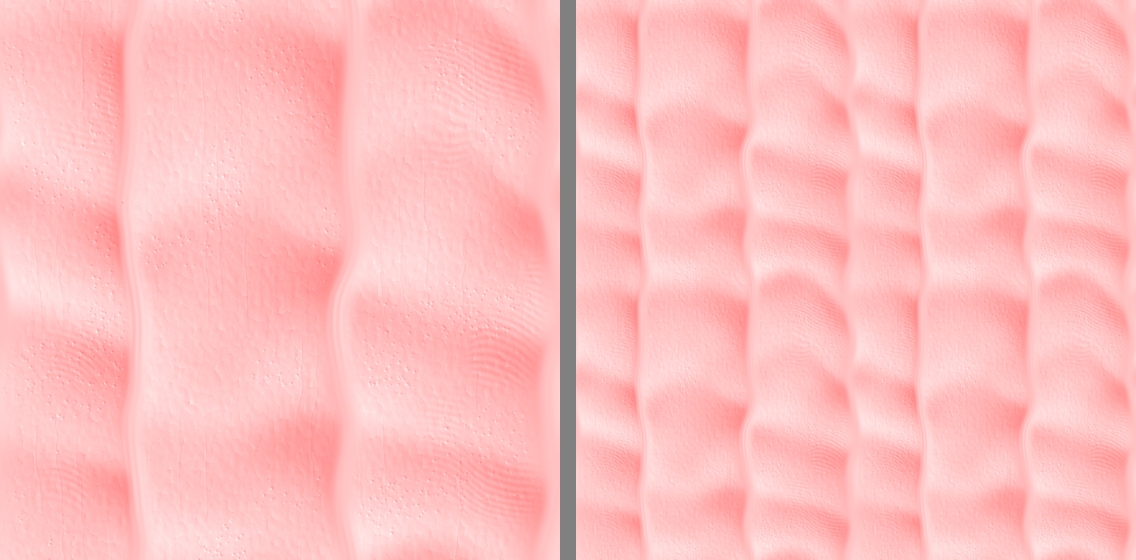
Left: one tile. Right: repeated 2 by 2.
This texture is drawn by a WebGL 2 fragment shader. Its source:

```glsl
#version 300 es
precision highp float;
// Soft pink hide: three billowing vertical panels, wavy folds, fine grain and pores.
uniform vec2 u_resolution;
out vec4 outColor;

const float TAU = 6.2831853;
const float BASE_TONE = 0.758;
const float BILLOW_DEPTH = 0.062;
const float PANEL_TILT = 0.105;
const float HOLLOW_DEPTH = 0.06;
const float MOTTLE_DEPTH = 0.035;
const float GRAIN_DEPTH = 0.042;
const float CRUMPLE_DEPTH = 0.028;
const float PORE_DEPTH = 0.34;
const float PORE_RADIUS = 0.0023;
const float WRINKLE_DEPTH = 0.075;
const float RIPPLE_DEPTH = 0.03;
const float STRAND_DEPTH = 0.032;
const float STRAND_SPACING = 0.012;
const vec2 GRAIN_CELLS = vec2(98.0, 68.0);
const vec2 PORE_CELLS = vec2(92.0);
const float WRINKLE_COLUMNS = 24.0;
const vec2 LIGHT = vec2(-0.8, -0.6);
const vec3 FOLD_X = vec3(0.235, 0.618, 0.985);
const vec3 FOLD_STRENGTH = vec3(1.0, 0.75, 0.1);
const vec3 BILLOW_COUNT = vec3(3.0, 4.0, 4.0);   // panel to the right of each fold
const vec3 BILLOW_START = vec3(0.90, 0.92, 0.93);

// Whole cell numbers wrapped to 0..cells-1, safe against rounding.
vec2 wrap(vec2 id, vec2 cells) { return id - cells * floor((id + 0.5) / cells); }

vec2 hash2(vec2 p) {
  vec3 q = fract(p.xyx * vec3(0.1031, 0.1030, 0.0973));
  q += dot(q, q.yzx + 33.33);
  return fract((q.xx + q.yz) * q.zy);
}

// Wrapping value noise in -1..1 with a whole number of cells per side.
float noise(vec2 uv, vec2 cells, float seed) {
  vec2 p = uv * cells, id = floor(p), f = p - id;
  f = f * f * f * (f * (f * 6.0 - 15.0) + 10.0);
  vec2 a = wrap(id, cells) + seed, b = wrap(id + 1.0, cells) + seed;
  float low = mix(hash2(a).x, hash2(vec2(b.x, a.y)).x, f.x);
  float high = mix(hash2(vec2(a.x, b.y)).x, hash2(b).x, f.x);
  return mix(low, high, f.y) * 2.0 - 1.0;
}

float foldX(int i, float y) {
  float k = float(i);
  return FOLD_X[i] + 0.009 * sin(TAU * y + 1.0 + k * 2.1)
       + 0.006 * sin(TAU * 3.0 * y + k * 2.7) + 0.009 * noise(vec2(0.0, y), vec2(3.0, 9.0), 13.0 + 17.0 * k);
}

// Tilt of the nearest cell towards the light: small embossed scales.
float grain(vec2 uv) {
  vec2 p = uv * GRAIN_CELLS, id = floor(p), nearest = vec2(2.0);
  for (int j = -1; j <= 1; j++)
    for (int i = -1; i <= 1; i++) {
      vec2 cell = id + vec2(i, j);
      vec2 offset = p - cell - hash2(wrap(cell, GRAIN_CELLS) + 11.0);
      if (dot(offset, offset) < dot(nearest, nearest)) nearest = offset;
    }
  return dot(nearest, LIGHT) * (0.4 + dot(nearest, nearest));
}

// Embossed soft noise.
float crumple(vec2 uv) {
  vec2 stepToLight = LIGHT * 0.002;
  return noise(uv - stepToLight, vec2(110.0, 70.0), 31.0) - noise(uv + stepToLight, vec2(110.0, 70.0), 31.0);
}

// Clustered pits, each with one bright and one dark side.
float pores(vec2 uv, float density) {
  vec2 p = uv * PORE_CELLS, id = floor(p);
  float sum = 0.0;
  for (int j = -1; j <= 1; j++)
    for (int i = -1; i <= 1; i++) {
      vec2 cell = id + vec2(i, j), key = wrap(cell, PORE_CELLS);
      vec2 chance = hash2(key + 137.0);
      vec2 q = (p - cell - hash2(key + 71.0)) / (PORE_CELLS * PORE_RADIUS);
      float present = smoothstep(0.0, 0.1, density - chance.x);
      sum += present * (0.3 + 0.7 * chance.y) * dot(q, LIGHT) * exp(-dot(q, q));
    }
  return sum;
}

// Thin, broken, nearly vertical lines.
float wrinkles(vec2 uv) {
  float x = uv.x * WRINKLE_COLUMNS + 0.2 * noise(uv, vec2(6.0, 9.0), 5.0)
          + 0.07 * noise(uv, vec2(12.0, 36.0), 23.0);
  float column = wrap(vec2(floor(x)), vec2(WRINKLE_COLUMNS)).x;
  float q = (fract(x) - 0.25 - 0.5 * hash2(vec2(column, 3.0)).x) / 0.045;
  float lane = (column + 0.001) / WRINKLE_COLUMNS;
  return -q * exp(-q * q) * smoothstep(0.1, 0.9, noise(vec2(lane, uv.y), vec2(WRINKLE_COLUMNS, 6.0), 41.0));
}

void main() {
  vec2 uv = gl_FragCoord.xy / u_resolution;
  float along = noise(uv, vec2(3.0, 7.0), 61.0);

  // Folds: dark left flank, pale right flank, fine strands between them.
  float toLeft = 2.0, toRight = 2.0, foldTone = 0.0, skin = 1.0;
  int panel = 0;
  for (int i = 0; i < 3; i++) {
    float x = uv.x - foldX(i, uv.y), d = fract(x + 0.5) - 0.5, strength = FOLD_STRENGTH[i];
    if (fract(x) < toLeft) { toLeft = fract(x); panel = i; }
    toRight = min(toRight, fract(-x));
    float dark = exp(-pow((d + 0.014) / 0.013, 2.0)) * (0.03 - 0.03 * along);
    float pale = exp(-pow((d - 0.016) / 0.014, 2.0)) * (0.04 + 0.04 * along);
    float strands = sin(TAU * d / STRAND_SPACING + 2.5 * along) * exp(-pow(d / 0.015, 2.0));
    foldTone += strength * (pale - dark + STRAND_DEPTH * (0.6 + 0.7 * along) * strands);
    skin *= smoothstep(0.008, 0.065 - 0.03 * strength, abs(d));
  }
  float u = toLeft / (toLeft + toRight);
  float inside = smoothstep(0.0, 0.1, u) * smoothstep(1.0, 0.93, u);

  // Billows: quick fall into shade, slow return to light, hollows at the right.
  float phase = TAU * BILLOW_COUNT[panel] * (BILLOW_START[panel] - uv.y)
              - 1.5 * u * u + 1.5 * noise(uv, vec2(5.0, 3.0), 7.0);
  float billow = -cos(phase + 0.5 * cos(phase)) * (0.9 + 0.5 * noise(uv, vec2(3.0, 4.0), 19.0));
  float hollow = smoothstep(0.5, 0.95, u) * smoothstep(0.3, -0.9, billow);
  float tone = BASE_TONE + foldTone;
  tone += inside * (BILLOW_DEPTH * billow + PANEL_TILT * (0.5 - u) - HOLLOW_DEPTH * hollow);
  tone += inside * MOTTLE_DEPTH * noise(uv, vec2(8.0, 9.0), 83.0);

  // Slanting ripples gathered in the outer panels.
  float gather = panel == 0 ? 0.0 : smoothstep(0.2, 0.65, u) * smoothstep(0.97, 0.85, u);
  gather *= smoothstep(0.15, 0.7, noise(uv, vec2(9.0, 8.0), 29.0));
  float ripple = sin(TAU * (76.0 * uv.y + 6.0 * u * u + 2.2 * noise(uv, vec2(9.0, 7.0), 37.0)));
  tone += RIPPLE_DEPTH * gather * ripple;

  // Surface detail, fading out on the smooth folds.
  vec2 bent = uv + 0.004 * vec2(noise(uv, vec2(70.0), 3.0), noise(uv, vec2(70.0), 9.0));
  float density = 0.6 * smoothstep(0.15, 0.8, noise(uv, vec2(10.0, 9.0), 53.0)) + 0.03;
  float relief = GRAIN_DEPTH * grain(bent) + CRUMPLE_DEPTH * crumple(uv);
  tone += skin * (relief + WRINKLE_DEPTH * wrinkles(uv) + PORE_DEPTH * pores(uv, density));
  outColor = vec4(1.0, vec2(clamp(tone, 0.5, 0.97)), 1.0);
}
```
